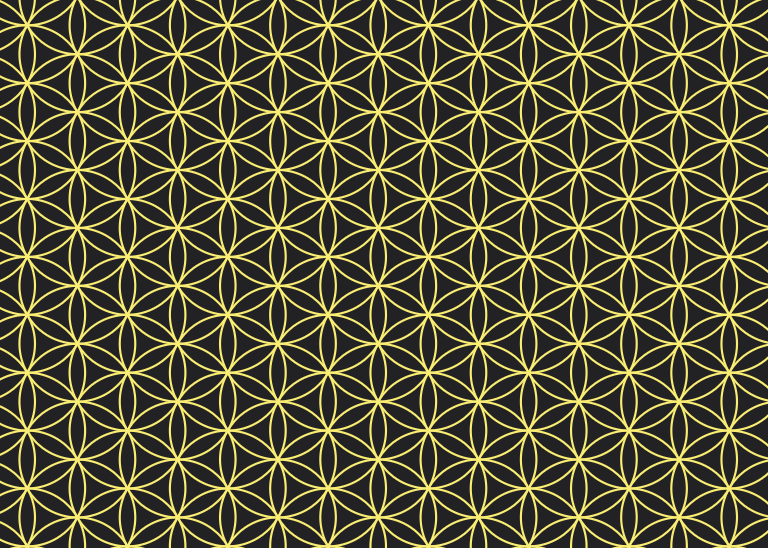
This pattern is drawn by a WebGL 1 fragment shader. Its source:

```glsl
precision highp float;
// Flower-of-life lattice: overlapping thin yellow circles on charcoal.

uniform vec2 u_resolution;

const float ROW_STEP = 0.8660254; // column spacing of a unit triangular lattice

// Lattice cell indices to position; one basis vector points straight up.
vec2 latticePoint(vec2 cell) {
    return vec2(cell.x * ROW_STEP, cell.y + 0.5 * cell.x);
}

// Antialiased coverage of a unit circle outline.
float ringCoverage(vec2 p, float halfWidth, float pixel) {
    float d = abs(length(p) - 1.0);
    return clamp((halfWidth - d) / pixel + 0.5, 0.0, 1.0);
}

void main() {
    // One unit is the circle radius, equal to the lattice spacing.
    float radiiAcross = 13.264;
    float pixel = radiiAcross / u_resolution.x;
    vec2 p = gl_FragCoord.xy * pixel - vec2(0.47, 0.028);

    float column = p.x / ROW_STEP;
    vec2 baseCell = floor(vec2(column, p.y - 0.5 * column));

    // Layer every circle whose outline can reach this point.
    float uncovered = 1.0;
    for (int i = -1; i <= 2; i++) {
        for (int j = -1; j <= 2; j++) {
            vec2 center = latticePoint(baseCell + vec2(float(i), float(j)));
            uncovered *= 1.0 - ringCoverage(p - center, 0.0185, pixel);
        }
    }

    vec3 charcoal = vec3(0.135, 0.135, 0.14);
    vec3 yellow = vec3(0.98, 0.93, 0.45);
    gl_FragColor = vec4(mix(yellow, charcoal, uncovered), 1.0);
}
```
